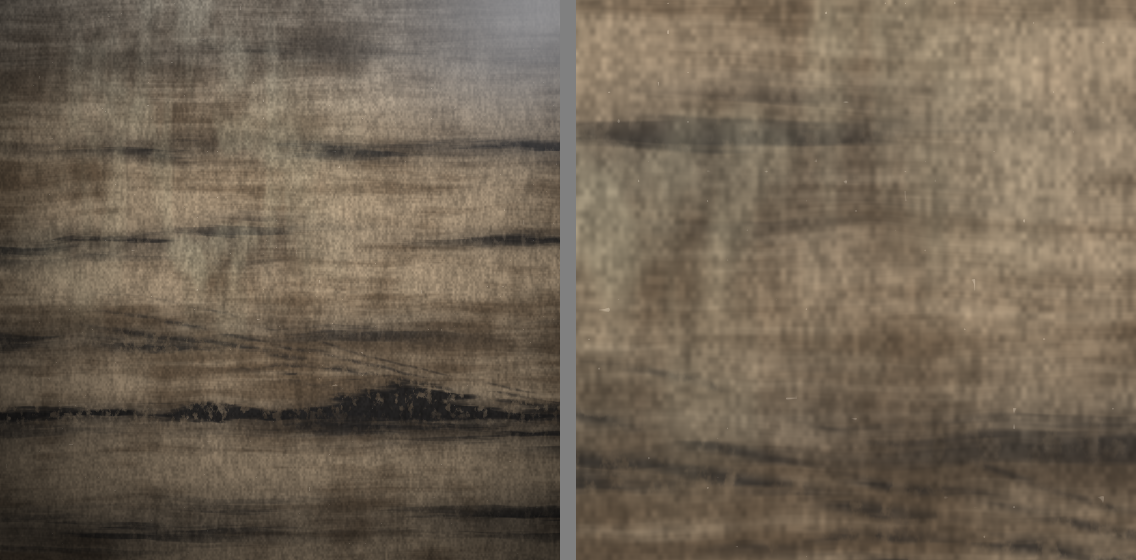
Left, the full canvas; right, a detail of the centre.
Give the GLSL for this texture, as a WebGL 2 fragment shader.

```glsl
#version 300 es
precision highp float;

uniform vec2 u_resolution;
out vec4 fragColor;

#define CHAR_COLOR vec3(0.125, 0.12, 0.12)
#define BROWN vec3(0.36, 0.295, 0.225)
#define TAN vec3(0.56, 0.485, 0.39)
#define STAIN vec3(0.64, 0.60, 0.49)
#define HAZE vec3(0.60, 0.62, 0.67)
#define BAND_COUNT 6
#define BAND_SPACING 0.168
#define VEIN_COUNT 4
#define GRAIN 0.25
#define VIGNETTE 1.2

float hash(vec2 p) {
    vec3 q = fract(vec3(p.xyx) * 0.1031);
    q += dot(q, q.yzx + 33.33);
    return fract((q.x + q.y) * q.z);
}

float noise(vec2 p) {
    vec2 i = floor(p), f = fract(p);
    f = f * f * (3.0 - 2.0 * f);
    return mix(mix(hash(i), hash(i + vec2(1, 0)), f.x),
               mix(hash(i + vec2(0, 1)), hash(i + vec2(1, 1)), f.x), f.y);
}

float fbm(vec2 p) {
    float sum = 0.0, amp = 0.533;
    for (int i = 0; i < 4; i++) {
        sum += amp * noise(p);
        p = mat2(0.99, 0.1, -0.1, 0.99) * p * 2.03 + 17.3;
        amp *= 0.5;
    }
    return sum;
}

float bell(float x, float center, float width) {
    float d = (x - center) / width;
    return exp(-d * d);
}

// Faint smoky bands at loose intervals, each with a few thin dark threads
float smokyBands(vec2 p) {
    float dark = 0.0;
    float threads = smoothstep(0.46, 0.68, fbm(vec2(p.x * 5.0, p.y * 65.0) + 9.0));
    for (int i = 0; i < BAND_COUNT; i++) {
        float id = float(i);
        float center = 0.065 + BAND_SPACING * id;
        center += 0.07 * (fbm(vec2(p.x * 2.0, id * 7.0)) - 0.5);
        float width = 0.012 + 0.034 * noise(vec2(p.x * 4.0, id * 5.0 + 2.0));
        float presence = 0.3 + 0.7 * smoothstep(0.2, 0.8, noise(vec2(p.x * 3.0 + 3.0, id * 9.0 + 1.0)));
        dark = max(dark, bell(p.y, center, width) * presence * (0.42 + 0.5 * threads));
    }
    return dark;
}

// Black heartwood line, ragged and swollen where the slanted veins join it
float heartLine(vec2 p) {
    float swell = bell(p.x, 0.72, 0.13);
    float center = 0.262 + 0.019 * swell + 0.014 * (fbm(vec2(p.x * 4.0, 3.0)) - 0.5);
    float halfWidth = 0.012 + 0.022 * swell;
    float rough = 0.045 * (fbm(vec2(p.x * 11.0, p.y * 60.0)) - 0.5);
    float edge = abs(p.y - center) + rough;
    float core = 1.0 - smoothstep(halfWidth - 0.009, halfWidth + 0.008, edge);
    return max(core, 0.45 * bell(p.y, center, halfWidth * 1.7));
}

float slantedVeins(vec2 p) {
    float dark = 0.0;
    for (int i = 0; i < VEIN_COUNT; i++) {
        float id = float(i);
        float center = 0.395 - 0.125 * smoothstep(0.1, 1.0 + 0.06 * id, p.x);
        center += id * 0.027 * (1.15 - p.x) + 0.035 * (fbm(vec2(p.x * 4.0, id * 6.0)) - 0.5);
        float width = 0.015 / (1.0 + 1.6 * id);
        float reach = smoothstep(0.08, 0.28, p.x) * (1.0 - 0.17 * id);
        float broken = smoothstep(0.3, 0.6, fbm(vec2(p.x * 9.0 + id, p.y * 70.0)));
        dark = max(dark, bell(p.y, center, width) * reach * broken);
    }
    return dark;
}

// Pale blotches and vertical drips, gathered toward the upper left
float stains(vec2 p) {
    float region = bell(p.x, 0.33, 0.26) * smoothstep(0.3, 0.6, p.y);
    float blotch = smoothstep(0.46, 0.68, fbm(p * vec2(12.0, 9.0) + 5.0));
    float drips = smoothstep(0.48, 0.72, fbm(vec2(p.x * 24.0, p.y * 4.5)));
    float run = bell(p.x, 0.25 + 0.03 * (noise(vec2(p.y * 9.0, 2.0)) - 0.5), 0.016);
    run *= smoothstep(0.68, 0.9, p.y);
    return clamp(region * (0.75 * blotch + 0.55 * drips) + 0.55 * run, 0.0, 1.0);
}

void main() {
    vec2 uv = gl_FragCoord.xy / u_resolution;
    vec2 p = uv + vec2(0.0, 0.03 * (fbm(uv * vec2(4.0, 6.0)) - 0.5));

    // Wood body: long fibres crossed by cloudy patches
    float broad = fbm(vec2(p.x * 2.0, p.y * 12.0));
    float fibre = fbm(vec2(p.x * 6.0, p.y * 100.0));
    float cloud = fbm(uv * vec2(13.0, 10.0) + 31.0);
    float tone = 0.4 * broad + 0.25 * fibre + 0.35 * cloud;
    vec3 color = mix(BROWN, TAN, smoothstep(0.32, 0.62, tone));

    // Dark figure, worn through by small flecks
    float fleck = fbm(uv * vec2(120.0, 85.0));
    float wear = 1.0 - 0.6 * smoothstep(0.48, 0.72, fleck);
    color = mix(color, CHAR_COLOR, smokyBands(p) * (0.65 + 0.35 * wear));
    color = mix(color, CHAR_COLOR, max(heartLine(p) * 0.95, slantedVeins(p) * 0.85) * wear);
    color = mix(color, STAIN, 0.55 * stains(uv));

    // Brushed surface, fine grain and rare bright specks
    float brushed = noise(uv * vec2(210.0, 45.0)) - 0.5;
    float grain = noise(uv * vec2(300.0, 230.0)) - 0.5;
    float mottle = fbm(uv * vec2(75.0, 50.0)) - 0.5;
    color *= 1.0 + GRAIN * (0.6 * brushed + 0.9 * grain + 0.9 * mottle);
    color += 0.12 * smoothstep(0.975, 0.995, noise(uv * 170.0 + 40.0));

    // Uneven light: dim borders, cool reflection in the upper right
    vec2 offset = uv - vec2(0.57, 0.62);
    color *= 1.16 * max(1.0 - VIGNETTE * dot(offset, offset), 0.35);
    vec2 toGlow = (uv - vec2(0.96, 1.0)) * vec2(1.0, 1.3);
    float glow = exp(-dot(toGlow, toGlow) * 14.0);
    color = mix(color, HAZE, 0.75 * glow);
    float luma = dot(color, vec3(0.3, 0.59, 0.11));
    float cool = 0.12 + 0.4 * smoothstep(0.7, 1.0, uv.y);
    color = mix(color, luma * vec3(1.0, 0.99, 0.98), cool);

    fragColor = vec4(clamp(color, 0.0, 1.0), 1.0);
}
```
